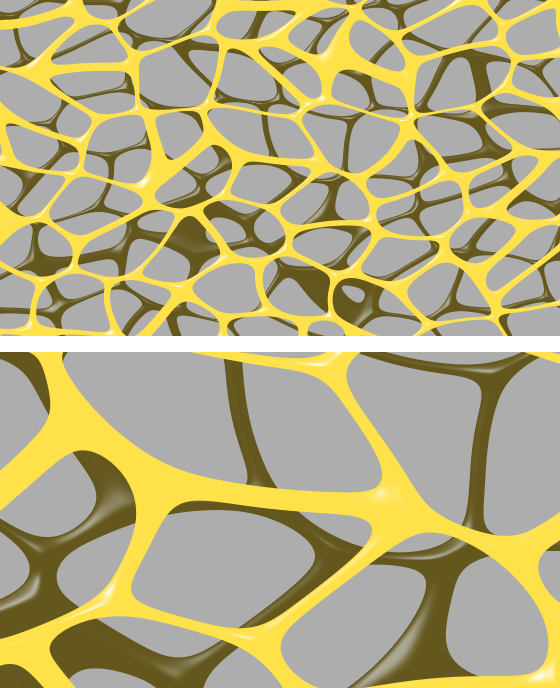
Top, the full canvas; bottom, a detail of the centre.
A Shadertoy shader for this pattern:

```glsl
// Two stacked webs of glossy, stretched strands over a flat grey ground.
// Each web is the blend zone of a soft cellular noise: where several cells
// share influence the web swells, and its slope gives the shine.

const vec3 GROUND      = vec3(0.68);
const vec3 FRONT_COLOR = vec3(1.0, 0.885, 0.29);
const vec3 FRONT_SHINE = vec3(0.99, 0.99, 0.93);
const vec3 BACK_COLOR  = vec3(0.39, 0.34, 0.115);
const vec3 BACK_SHINE  = vec3(0.70, 0.69, 0.62);

const vec2  CELLS     = vec2(4.5, 6.5);  // cells per canvas height
const float JITTER    = 0.86;
const float SHARPNESS = 8.5;             // higher: thinner strands
const float THRESHOLD = 0.45;            // web starts at this blend level

vec2 hash2(vec2 cell) {
    vec2 s = vec2(dot(cell, vec2(127.1, 311.7)), dot(cell, vec2(269.5, 183.3)));
    return fract(sin(s) * 43758.545);
}

// Layered sines bend the strands gently.
vec2 bend(vec2 p) {
    return p + 0.16 * sin(1.4 * p.yx + vec2(0.7, 2.1))
             + 0.05 * sin(3.7 * p.yx + vec2(4.0, 1.3));
}

// 0 inside a cell, 1/2 between two cells, 2/3 and more at junctions.
float webHeight(vec2 uv, vec2 offset) {
    vec2 p = bend(uv * CELLS + offset);
    vec2 base = floor(p);
    float sum = 0.0, sumSquares = 0.0;
    for (int y = -2; y <= 2; y++) {
        for (int x = -2; x <= 2; x++) {
            vec2 cell = base + vec2(x, y);
            vec2 toSite = cell + 0.5 + JITTER * (hash2(cell) - 0.5) - p;
            float weight = exp(-SHARPNESS * dot(toSite, toSite));
            sum += weight;
            sumSquares += weight * weight;
        }
    }
    return 1.0 - sumSquares / (sum * sum);
}

// Highlight on the flank that faces the light, strongest near junctions.
float shine(float height, vec2 slope, float gloss) {
    vec3 normal = normalize(vec3(-0.06 * slope, 1.0));
    vec3 halfway = normalize(vec3(-0.36, 0.50, 0.85));
    float facing = pow(max(dot(normal, halfway), 0.0), gloss);
    return facing * smoothstep(THRESHOLD, THRESHOLD + 0.08, height);
}

// Lays one web over the colour below it.
vec3 addWeb(vec3 below, vec2 uv, vec2 offset, float pixel,
            vec3 bodyColor, vec3 shineColor, float gloss) {
    const vec2 STEP = vec2(0.0015, 0.0);
    float height = webHeight(uv, offset);
    vec2 slope = vec2(webHeight(uv + STEP.xy, offset),
                      webHeight(uv + STEP.yx, offset)) - height;
    slope /= STEP.x;

    float edgeDistance = (height - THRESHOLD) / max(length(slope), 0.001);
    float cover = clamp(0.5 + edgeDistance / pixel, 0.0, 1.0);
    vec3 color = mix(bodyColor, shineColor, shine(height, slope, gloss));
    return mix(below, color, cover);
}

void mainImage(out vec4 fragColor, in vec2 fragCoord) {
    float pixel = 1.0 / iResolution.y;
    vec2 uv = fragCoord * pixel;

    vec3 color = GROUND;
    color = addWeb(color, uv, vec2(31.4, 17.6), pixel, BACK_COLOR, BACK_SHINE, 18.0);
    color = addWeb(color, uv, vec2(3.2, 8.7), pixel, FRONT_COLOR, FRONT_SHINE, 40.0);
    fragColor = vec4(color, 1.0);
}
```
